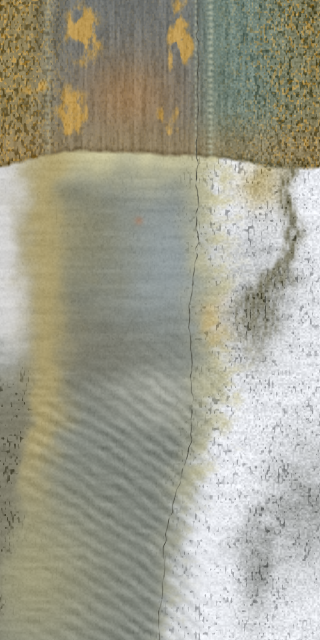
Give the GLSL for this texture, as a WebGL 1 fragment shader.

```glsl
precision highp float;
uniform vec2 u_resolution;

#define GRAIN 0.10
#define RIPPLE_PERIOD 0.047
#define RIPPLE_DEPTH 0.05
#define CRACK_WIDTH 0.002
#define GOLD vec3(0.79, 0.63, 0.32)
#define OCHRE vec3(0.69, 0.63, 0.43)
#define SLATE vec3(0.51, 0.53, 0.50)
#define CHALK vec3(0.91, 0.92, 0.94)
#define CREAM vec3(0.80, 0.78, 0.62)
#define OLIVE vec3(0.44, 0.43, 0.34)

float hash(vec2 c) {
  vec3 q = fract(vec3(c.xyx) * 0.1031);
  q += dot(q, q.yzx + 33.33);
  return fract((q.x + q.y) * q.z);
}

float noise(vec2 p) {
  vec2 i = floor(p), f = fract(p);
  f = f * f * (3.0 - 2.0 * f);
  return mix(mix(hash(i), hash(i + vec2(1, 0)), f.x),
             mix(hash(i + vec2(0, 1)), hash(i + vec2(1, 1)), f.x), f.y);
}

float fbm(vec2 p) {
  float sum = 0.0, amp = 0.53;
  for (int i = 0; i < 4; i++) {
    sum += amp * noise(p);
    p = p * 2.03 + 17.1;
    amp *= 0.5;
  }
  return sum;
}

float blob(vec2 p, vec2 center, vec2 radius) {
  vec2 d = (p - center) / radius;
  return exp(-dot(d, d));
}

float band(float x, float center, float width) {
  float d = (x - center) / width;
  return exp(-d * d);
}

float edgeHeight(float x) {
  return 0.524 - 0.05 * smoothstep(-0.05, 0.24, x)
    + 0.017 * smoothstep(0.3, 0.68, x) + 0.034 * smoothstep(0.66, 0.88, x);
}

float crackPath(float y) {
  return 0.617 - 0.023 * smoothstep(0.75, 0.97, y) + 0.008 * smoothstep(1.0, 1.27, y)
    - 0.09 * smoothstep(1.3, 1.75, y) - 0.017 * smoothstep(1.75, 2.0, y)
    + 0.009 * (noise(vec2(3.0, y * 45.0)) - 0.5);
}

// Chain of pale vertical beads
float beads(vec2 p, float x, float width) {
  float pulse = 0.5 + 0.5 * sin(p.y * 330.0 + 2.0 * noise(p * 30.0));
  return band(p.x, x, width) * mix(0.25, 1.0, pulse);
}

// Weathered metallic strip along the top
vec3 upperStrip(vec2 p, float rough) {
  vec3 col = mix(vec3(0.55, 0.50, 0.35), vec3(0.45, 0.46, 0.45), smoothstep(0.06, 0.24, p.x));
  col = mix(col, vec3(0.44, 0.51, 0.47), smoothstep(0.57, 0.68, p.x));
  col = mix(col, vec3(0.53, 0.50, 0.36), 0.8 * smoothstep(0.75, 1.0, p.x));
  col = mix(col, vec3(0.64, 0.50, 0.34), 0.8 * blob(p, vec2(0.40, 0.31), vec2(0.17, 0.14)));
  col = mix(col, vec3(0.60, 0.52, 0.37), 0.65 * band(p.y, 0.47, 0.09));
  float patchy = fbm(p * vec2(38.0, 20.0));
  float stain = blob(p, vec2(0.26, 0.11), vec2(0.06, 0.1))
    + blob(p, vec2(0.565, 0.13), vec2(0.04, 0.13))
    + 0.7 * blob(p, vec2(0.22, 0.36), vec2(0.08, 0.09))
    + 0.7 * blob(p, vec2(0.11, 0.27), vec2(0.07, 0.025))
    + 0.6 * blob(p, vec2(0.52, 0.39), vec2(0.05, 0.1));
  col = mix(col, GOLD, 0.85 * smoothstep(0.2, 0.6, stain * (2.4 * patchy - 0.6)));
  float sides = 1.0 - smoothstep(0.05, 0.25, p.x) + smoothstep(0.65, 0.95, p.x);
  float flecks = smoothstep(0.5, 0.9, noise(p * vec2(190.0, 130.0)));
  col = mix(col, GOLD, flecks * (0.08 + 0.6 * sides) * (0.4 + rough));
  col -= 0.15 * smoothstep(0.45, 0.9, noise(p * vec2(180.0, 100.0) + 40.0)) * (0.3 + sides);
  col += 0.09 * (noise(vec2(p.x * 130.0, p.y * 9.0)) - 0.5);
  float chains = 0.5 * beads(p, 0.612, 0.004) + 0.7 * beads(p, 0.658, 0.009)
    + 0.35 * beads(p, 0.148, 0.012);
  return mix(col, vec3(0.72, 0.74, 0.65), min(chains, 0.8));
}

// Pale mineral field below
vec3 lowerField(vec2 p, float rough) {
  float mottle = fbm(p * vec2(24.0, 32.0) + 30.0);
  vec2 w = p + 0.1 * (vec2(rough, mottle) - 0.5);
  vec3 col = mix(SLATE, vec3(0.58, 0.62, 0.63), blob(w, vec2(0.49, 0.82), vec2(0.16, 0.24)));
  col = mix(col, vec3(0.54, 0.53, 0.43), 0.85 * blob(w, vec2(0.26, 0.75), vec2(0.15, 0.2)));
  col = mix(col, vec3(0.47, 0.47, 0.42), 0.85 * blob(w, vec2(0.28, 1.1), vec2(0.2, 0.15)));
  col = mix(col, vec3(0.67, 0.68, 0.64), 0.8 * blob(w, vec2(0.5, 1.24), vec2(0.14, 0.09)));
  col = mix(col, CREAM, 1.0 - smoothstep(0.48, 0.71, p.y + 0.1 * rough));

  // Pale margins with a broad ochre streak
  float leftChalk = (1.0 - smoothstep(0.02, 0.17, w.x)) * (1.0 - smoothstep(0.95, 1.28, w.y));
  col = mix(col, vec3(0.83, 0.83, 0.83), leftChalk);
  float rightEdge = 0.65 - 0.1 * smoothstep(1.2, 1.9, p.y);
  float rightChalk = smoothstep(rightEdge - 0.12, rightEdge + 0.08, w.x);
  float bleach = w.x - rightEdge + 0.1 * smoothstep(1.2, 1.8, p.y) + 0.2 * (mottle - 0.5);
  col = mix(col, mix(CREAM, CHALK, smoothstep(-0.04, 0.12, bleach)), rightChalk);
  float streak = band(w.x, 0.145 - 0.04 * smoothstep(1.1, 1.6, p.y), 0.075);
  col = mix(col, OCHRE, 0.85 * streak * (1.0 - smoothstep(1.3, 1.9, p.y)));

  // Diagonal ripples fanning out toward the bottom
  float phase = (p.y - 0.4 * p.x - 0.35 * p.x * p.x + 0.035 * rough) / RIPPLE_PERIOD;
  float reach = smoothstep(1.1, 1.45, p.y + 0.25 * p.x) * smoothstep(0.03, 0.13, p.x);
  reach *= 1.0 - smoothstep(0.5, 0.8, p.x);
  col += RIPPLE_DEPTH * reach * sin(6.2832 * phase) * (0.1 + 1.5 * mottle);
  col = mix(col, vec3(0.64, 0.62, 0.47), 0.75 * blob(p, vec2(0.1, 1.8), vec2(0.2, 0.27)));

  // Dark left fringe and grey shadows on the right
  float fringe = 0.1 - 0.09 * smoothstep(1.35, 1.9, p.y);
  float fringeMask = (1.0 - smoothstep(fringe - 0.04, fringe + 0.02, w.x)) * smoothstep(1.1, 1.3, w.y);
  col = mix(col, vec3(0.49, 0.48, 0.41), 0.85 * fringeMask);
  float shade = blob(w, vec2(0.81, 1.77), vec2(0.06, 0.16))
    + blob(w, vec2(0.95, 1.58), vec2(0.1, 0.2))
    + 0.8 * blob(w, vec2(0.81, 0.93), vec2(0.12, 0.2));
  col = mix(col, vec3(0.58, 0.59, 0.58), min(shade * (0.4 + 0.8 * mottle), 0.85));

  // Branching stain falling from the strip
  float spine = 0.89 + 0.02 * smoothstep(0.55, 0.75, p.y) - 0.12 * smoothstep(0.74, 1.0, p.y);
  float width = 0.025 + 0.05 * smoothstep(0.75, 1.05, p.y);
  float fall = band(w.x, spine, width) * (1.0 - smoothstep(0.9, 1.25, p.y));
  float fibres = noise(vec2(p.x * 130.0, p.y * 40.0));
  col = mix(col, OLIVE, min(fall * (0.35 + 0.8 * fibres), 0.9));
  col = mix(col, OCHRE, 0.85 * blob(w, vec2(0.82, 0.56), vec2(0.06, 0.09)));
  col = mix(col, GOLD, 0.4 * blob(w, vec2(0.66, 1.0), vec2(0.05, 0.07)));
  col = mix(col, vec3(0.61, 0.47, 0.38), 0.7 * blob(p, vec2(0.434, 0.69), vec2(0.013)));

  // Fine pits and cloth-like bands
  float pits = smoothstep(0.6, 0.95, noise(p * vec2(170.0, 100.0) + 9.0));
  col -= pits * (0.03 + 0.22 * max(rightChalk, fringeMask)) * smoothstep(0.3, 0.65, mottle);
  return col + 0.05 * (noise(vec2(p.x * 9.0, p.y * 85.0)) - 0.5);
}

void main() {
  vec2 uv = gl_FragCoord.xy / u_resolution;
  vec2 p = vec2(uv.x, 2.0 - 2.0 * uv.y);
  float rough = fbm(p * vec2(13.0, 10.0));
  float edge = p.y - edgeHeight(p.x) - 0.008 * (noise(p * 45.0) - 0.5);
  vec3 col = mix(upperStrip(p, rough), lowerField(p, rough), smoothstep(-0.008, 0.008, edge));
  col -= 0.07 * band(edge, -0.007, 0.008);
  float crack = band(p.x, crackPath(p.y), CRACK_WIDTH) * noise(p * 70.0);
  col = mix(col, vec3(0.3, 0.3, 0.26), crack);
  col += GRAIN * (noise(p * 180.0) - 0.5) * (0.4 + smoothstep(0.55, 0.8, p.x));
  gl_FragColor = vec4(clamp(col, 0.0, 1.0), 1.0);
}
```
